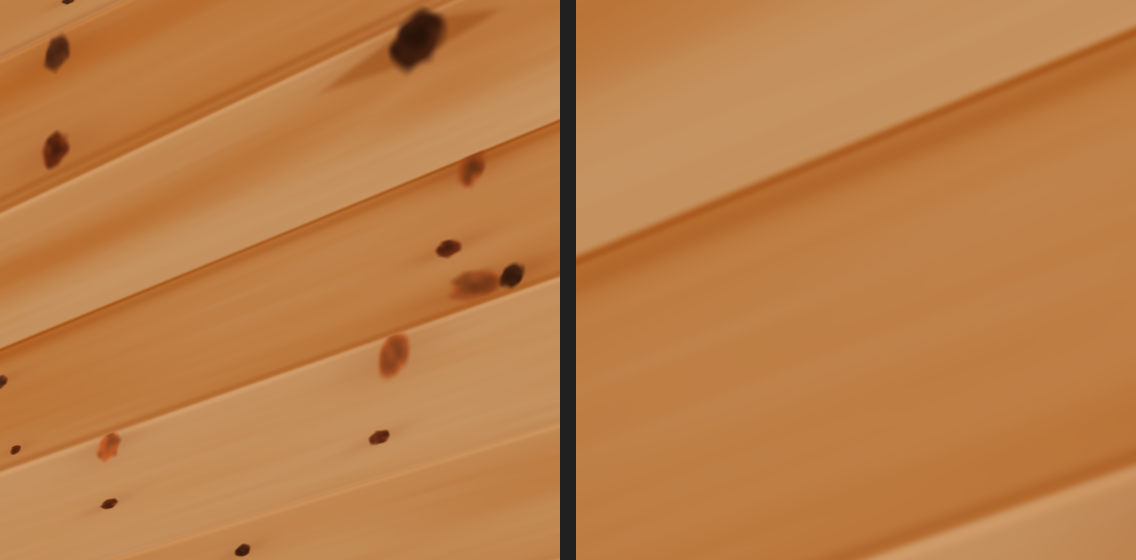
Left, the full canvas; right, a detail of the centre.
Write a three.js fragment shader that draws this texture.

```glsl
// Slanted pine boards with blurred grain, soft seams and dark knots.
// Fanned seam lines split the plane; each board gets a warmth value from
// stretched value noise, then knots are laid over it as tilted ellipses.
varying vec2 vUv;

float hash(vec2 p) {
  vec3 q = fract(p.xyx * 0.1031);
  q += dot(q, q.yzx + 33.33);
  return fract((q.x + q.y) * q.z);
}

float noise(vec2 p) {
  vec2 i = floor(p), f = fract(p);
  f = f * f * (3.0 - 2.0 * f);
  return mix(mix(hash(i), hash(i + vec2(1.0, 0.0)), f.x),
             mix(hash(i + vec2(0.0, 1.0)), hash(i + 1.0), f.x), f.y);
}

float gauss(float x) { return exp(-x * x); }

// Height of seam k at x; the slopes fan out and the spacing is uneven
float seam(float k, float x) {
  float sway = 0.012 * sin(1.2 * k);
  return 0.378 - 0.242 * k + 0.0102 * k * k + sway
       + x * min(0.47, 0.41 - 0.05 * k - sway);
}

// 0 is pale sapwood, 1 is amber heartwood
vec3 wood(float warmth) {
  return vec3(0.77, 0.57, 0.37) - warmth * vec3(0.04, 0.12, 0.16);
}

// Colour of the board below seam k
vec3 board(float k, vec2 p) {
  float top = seam(k, p.x), low = seam(k + 1.0, p.x);
  float t = (p.y - low) / (top - low);
  vec2 g = vec2(p.x, t) + 17.0 * (k + 5.0);
  float broad = noise(g * vec2(2.2, 4.5)) - 0.5;
  float fine = noise(g * vec2(5.0, 24.0)) - 0.5;
  float warmth = 0.42;
  if (k < -2.5) warmth = 0.35;
  else if (k < -1.5) warmth = 0.88 + 0.35 * gauss((t - 0.8) / 0.15) * (1.0 - p.x);
  else if (k < -0.5) {
    // Heartwood streak that rises and widens to the right
    float streak = gauss((t - 0.55 - 0.3 * p.x * p.x) / 0.2);
    float wide = smoothstep(0.2, 0.45, t) * smoothstep(0.5, 0.85, p.x);
    warmth = 0.1 + max(streak * mix(1.05, 0.45, p.x), 0.6 * wide);
  }
  else if (k < 0.5) warmth = 0.72 + 0.35 * smoothstep(0.7, 1.0, t) + 0.15 * p.x * (1.0 - t);
  else if (k < 1.5) warmth = 0.1;
  float strength = k > 0.5 && k < 1.5 ? 0.2 : 0.45;
  return wood(warmth + strength * broad + 0.16 * fine);
}

// Tilted ellipse with a mottled core and a stain along the grain
vec3 knot(vec3 col, vec2 p, vec2 centre, vec2 radius, vec3 ink, float opacity) {
  vec2 q = p - centre;
  float stain = gauss((q.y - 0.4 * q.x) / radius.y) * gauss(q.x / (radius.x * 3.5));
  col *= 1.0 - stain * opacity * vec3(0.05, 0.11, 0.16);
  q /= radius;
  float mottle = noise(q * 1.8 + centre * 60.0);
  float d = sqrt(dot(q, q) - 0.7 * q.x * q.y) + 0.25 * (mottle - 0.5);
  vec3 body = ink * mix(0.65, 1.25, smoothstep(0.1, 1.1, d * 0.6 + mottle * 0.5));
  return mix(col, body, opacity * smoothstep(1.2, 0.72, d));
}

// Edge knot cut off by seam k, with a smaller dark one lower on the board
vec3 whorl(vec3 col, vec2 p, float k, vec2 upper, vec2 upperSize,
           vec2 lower, vec2 lowerSize, vec3 ink) {
  float inside = smoothstep(0.003, -0.003, p.y - seam(k, p.x));
  col = mix(col, knot(col, p, upper, upperSize, ink, 0.85), inside);
  return knot(col, p, lower, lowerSize, vec3(0.38, 0.15, 0.06), 0.95);
}

void main() {
  vec2 p = vUv;
  vec3 col = board(-3.0, p);

  // Boards from top to bottom, with grooves and pale bevels
  for (int i = -2; i <= 3; i++) {
    float k = float(i), d = p.y - seam(k, p.x);
    col = mix(col, board(k, p), smoothstep(0.003, -0.003, d));
    float groove = 0.45 * gauss((d - 0.006) / 0.006);
    if (i == -1) groove += 0.5 * gauss((d - 0.024) / 0.008);
    if (i == 0) groove = 0.7 * gauss((d + 0.004) / 0.003) + 0.4 * gauss((d + 0.017) / 0.009);
    if (i > 1) groove *= 0.25;
    col -= groove * vec3(0.09, 0.13, 0.12);
    if (i != 0) col += 0.045 * gauss((d + 0.005) / 0.005);
  }

  // Large knot with tapering flares on both sides
  vec2 q = p - vec2(0.746, 0.928);
  float taper = 0.036 * (1.0 - abs(q.x) / (q.x < 0.0 ? 0.2 : 0.17));
  float across = abs(q.y - (q.x < 0.0 ? 0.54 : 0.38) * q.x);
  float flare = smoothstep(0.008, -0.012, across - taper) * smoothstep(0.0, 0.012, taper);
  col = mix(col, vec3(0.66, 0.37, 0.14), 0.75 * flare);
  vec3 bark = vec3(0.22, 0.10, 0.05), rust = vec3(0.54, 0.24, 0.09);
  col = knot(col, p, vec2(0.746, 0.928), vec2(0.045, 0.049), bark, 0.97);

  // Knot pairs, then loose knots
  col = whorl(col, p, -2.0, vec2(0.102, 0.906), vec2(0.021, 0.031), vec2(0.099, 0.732), vec2(0.023, 0.03), bark * 1.3);
  col = whorl(col, p, 0.0, vec2(0.841, 0.703), vec2(0.024, 0.037), vec2(0.801, 0.556), vec2(0.022, 0.015), rust);
  col = whorl(col, p, 0.0, vec2(0.0, 0.317), vec2(0.012), vec2(0.028, 0.197), vec2(0.009, 0.008), bark * 1.3);
  col = whorl(col, p, 1.0, vec2(0.703, 0.367), vec2(0.027, 0.041), vec2(0.678, 0.219), vec2(0.017, 0.012), rust * 1.12);
  col = whorl(col, p, 1.0, vec2(0.194, 0.203), vec2(0.019, 0.025), vec2(0.195, 0.1), vec2(0.014, 0.009), rust * 1.2);
  col = knot(col, p, vec2(0.848, 0.49), vec2(0.043, 0.028), rust, 0.75);
  col = knot(col, p, vec2(0.914, 0.508), vec2(0.02, 0.021), bark, 0.92);
  col = knot(col, p, vec2(0.434, 0.017), vec2(0.013, 0.011), bark * 1.2, 0.95);
  col = knot(col, p, vec2(0.122, 1.0), vec2(0.011, 0.007), bark * 1.2, 0.9);

  gl_FragColor = vec4(col, 1.0);
}
```
